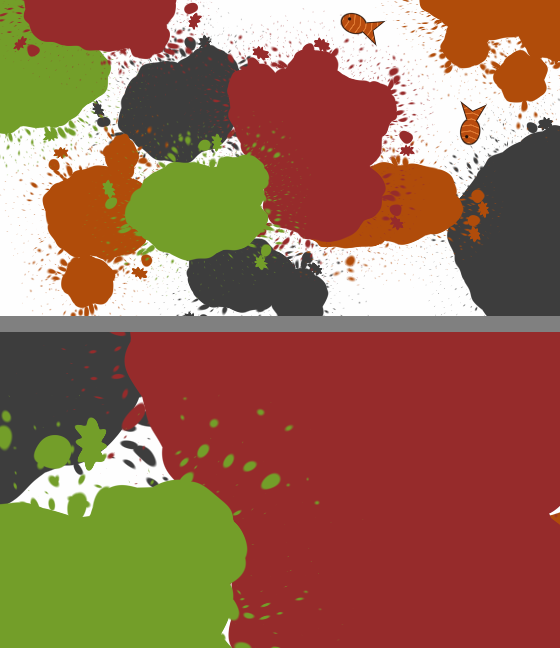
Top: the whole. Bottom: its middle third, enlarged.
Reproduce this background procedurally as a WebGL 2 fragment shader.

```glsl
#version 300 es
precision highp float;
uniform vec2 u_resolution;
out vec4 fragColor;

const float TAU = 6.283185;

vec2 hash2(vec2 p) {
  return fract(sin(vec2(dot(p, vec2(127.1, 311.7)), dot(p, vec2(269.5, 183.3)))) * 43758.55);
}

// Cellular droplets in rim space: x runs around the rim, y outward
float spatter(float angle, float outward, float cells, float arc, float seed) {
  vec2 uv = vec2((angle / TAU + 0.5) * cells, outward / 0.027);
  float nearest = 1.0;
  for (int j = -1; j <= 1; j++)
    for (int i = -1; i <= 1; i++) {
      vec2 id = floor(uv) + vec2(i, j);
      vec2 h = hash2(vec2(mod(id.x, cells), id.y) + seed);
      float rnd = fract(h.x * 17.0 + h.y * 29.0);
      float fade = clamp(1.0 - id.y / 4.5, 0.0, 1.0);
      float tuft = 0.55 + 0.45 * sin(angle * 3.0 + seed);
      float size = 0.0095 * rnd * rnd * fade * tuft - 0.0006;
      vec2 off = (uv - id - 0.15 - 0.7 * h) * vec2(arc, 0.027);
      nearest = min(nearest, length(off * vec2(1.0, 0.4)) - size);
    }
  return nearest;
}

// Adds one scalloped ink splat with its spray and satellite drops
void splat(inout float ink, vec2 p, vec2 center, vec2 radius) {
  float seed = floor(hash2(center).x * 90.0);
  vec2 rel = p - center;
  vec2 q = rel / radius;
  float len = max(length(q), 1e-4);
  float angle = atan(q.y, q.x);
  float rim = 0.92 + 0.10 * abs(sin(angle * 2.5 + seed)) + 0.04 * abs(sin(angle * 4.5 + seed * 2.0));
  float d = (len - rim) * length(rel) / len;
  ink = min(ink, d);

  if (d > -0.03 && d < 0.14) {
    float around = TAU * 0.7 * length(radius);
    float cells = floor(around / 0.016);
    ink = min(ink, spatter(angle, d, cells, around / cells, seed));
  }

  // Pairs of drops: one round, one ragged
  if (min(radius.x, radius.y) > 0.11)
    for (float i = 0.0; i < 3.0; i++) {
      float a = TAU * (i + hash2(vec2(seed, i)).x) / 3.0;
      vec2 dir = vec2(cos(a), sin(a));
      vec2 drop = rel - dir * (radius + 0.055);
      ink = min(ink, length(drop) - 0.019);
      drop -= 0.042 * vec2(dir.y, -dir.x) + 0.012 * dir;
      float b = atan(drop.y, drop.x);
      ink = min(ink, length(drop) - 0.019 - 0.007 * sin(b * 5.0 + seed) * sin(b * 3.0));
    }
}

void paint(inout vec3 color, vec3 pigment, float d) {
  float px = 0.75 / u_resolution.y;
  color = mix(pigment, color, smoothstep(-px, px, d));
}

// Small outlined fish, head toward -x
void fish(inout vec3 color, vec2 p, float turn) {
  p = mat2(cos(turn), -sin(turn), sin(turn), cos(turn)) * p;
  float body = length(p * vec2(0.75, 1.0) + vec2(0.012, 0.0)) - 0.032;
  float tail = max(abs(p.y) - 0.008 - 0.45 * max(p.x, 0.0), abs(p.x - 0.03) - 0.02 - 0.6 * abs(p.y));
  float d = min(body, tail);
  vec3 scales = mix(vec3(0.72, 0.30, 0.06), vec3(0.88, 0.48, 0.20), smoothstep(0.6, 1.0, sin(p.x * 330.0 + abs(p.y) * 90.0)));
  paint(color, vec3(0.16, 0.08, 0.04), d);
  paint(color, scales, d + 0.003);
  paint(color, vec3(0.12, 0.06, 0.04), length(p - vec2(-0.034, 0.009)) - 0.005);
}

void main() {
  vec2 uv = gl_FragCoord.xy / u_resolution.y;
  vec2 p = uv + 0.003 * sin(uv.yx * 75.0 + 2.0 * sin(uv * 41.0));
  vec3 color = vec3(0.995);
  vec3 orange = vec3(0.69, 0.30, 0.04), green = vec3(0.45, 0.62, 0.16);
  float d = 1.0;

  // Charcoal
  splat(d, p, vec2(0.56, 0.65), vec2(0.18, 0.16));
  splat(d, p, vec2(0.66, 0.76), vec2(0.10, 0.09));
  splat(d, p, vec2(0.76, 0.13), vec2(0.17, 0.115));
  splat(d, p, vec2(0.945, 0.06), vec2(0.09, 0.09));
  splat(d, p, vec2(1.69, 0.25), vec2(0.26, 0.29));
  splat(d, p, vec2(1.77, 0.50), vec2(0.13, 0.10));
  paint(color, vec3(0.24), d);

  // Orange
  d = 1.0;
  splat(d, p, vec2(0.315, 0.325), vec2(0.175, 0.145));
  splat(d, p, vec2(0.385, 0.50), vec2(0.05, 0.075));
  splat(d, p, vec2(0.28, 0.11), vec2(0.083, 0.08));
  splat(d, p, vec2(1.27, 0.36), vec2(0.19, 0.125));
  splat(d, p, vec2(1.10, 0.26), vec2(0.13, 0.045));
  splat(d, p, vec2(1.60, 1.00), vec2(0.26, 0.12));
  splat(d, p, vec2(1.475, 0.86), vec2(0.075, 0.075));
  splat(d, p, vec2(1.73, 0.91), vec2(0.09, 0.10));
  splat(d, p, vec2(1.65, 0.755), vec2(0.082, 0.08));
  paint(color, orange, d);

  // Green corner, beneath the red
  d = 1.0;
  splat(d, p, vec2(0.10, 0.77), vec2(0.24, 0.17));
  splat(d, p, vec2(0.02, 0.70), vec2(0.12, 0.12));
  splat(d, p, vec2(0.02, 0.96), vec2(0.13, 0.14));
  paint(color, green, d);

  // Red
  d = 1.0;
  splat(d, p, vec2(0.31, 0.98), vec2(0.24, 0.14));
  splat(d, p, vec2(0.46, 0.90), vec2(0.075, 0.085));
  splat(d, p, vec2(0.985, 0.61), vec2(0.25, 0.18));
  splat(d, p, vec2(0.99, 0.755), vec2(0.09, 0.09));
  splat(d, p, vec2(0.81, 0.70), vec2(0.09, 0.10));
  splat(d, p, vec2(1.18, 0.66), vec2(0.075, 0.08));
  splat(d, p, vec2(1.02, 0.40), vec2(0.19, 0.16));
  paint(color, vec3(0.59, 0.17, 0.17), d);

  // Green center, on top
  d = 1.0;
  splat(d, p, vec2(0.625, 0.335), vec2(0.22, 0.15));
  splat(d, p, vec2(0.76, 0.44), vec2(0.09, 0.07));
  paint(color, green, d);

  fish(color, uv - vec2(1.135, 0.92), -0.35);
  fish(color, uv - vec2(1.49, 0.60), 1.45);
  fragColor = vec4(color, 1.0);
}
```
